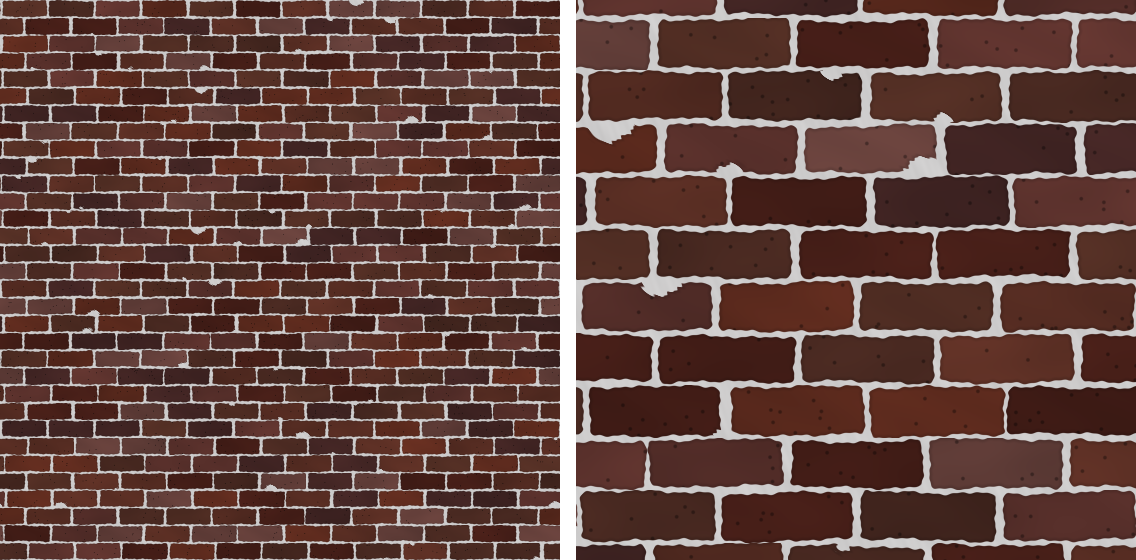
Left: the whole. Right: its middle third, enlarged.
Reproduce this texture procedurally as a WebGL 2 fragment shader.

```glsl
#version 300 es
precision highp float;
// Old brick wall in running bond: 12 bricks across, 32 courses high.
// Each brick is a rounded box whose edges are roughened by layered sines;
// hashes pick its colour, shift, tilt and chips, cellular noise its pits.
uniform vec2 u_resolution;
out vec4 fragColor;

const vec2 BRICKS = vec2(12.0, 32.0);       // repeats across and up
const float BRICK_LENGTH = 32.0 / 12.0;     // in course heights
const vec2 JOINT = vec2(0.07, 0.052);       // half joint widths, in course heights
const float CORNER_RADIUS = 0.11;
const float EDGE_ROUGHNESS = 0.021;
const float ROW_DRIFT = 0.11;               // random slide of each course
const float CHIP_SHARE = 0.045;
const float NIBBLE_SHARE = 0.16;
const float PIT_SHARE = 0.10;
const float PIT_SCALE = 5.0;
const vec3 MORTAR = vec3(0.805, 0.80, 0.80);
const vec3 CLAY[8] = vec3[8](
  vec3(0.36, 0.165, 0.115), vec3(0.34, 0.175, 0.135), vec3(0.35, 0.19, 0.17),
  vec3(0.32, 0.18, 0.14), vec3(0.265, 0.115, 0.09), vec3(0.25, 0.14, 0.135),
  vec3(0.275, 0.155, 0.125), vec3(0.38, 0.24, 0.22));

float hash(vec2 p, float seed) {
  vec3 q = fract(vec3(p.xyx) * 0.1031 + seed * 0.173);
  q += dot(q, q.yzx + 33.33);
  return fract((q.x + q.y) * q.z);
}

// Signed random value in -1..1.
float jitter(vec2 p, float seed) {
  return hash(p, seed) * 2.0 - 1.0;
}

// Ragged line, built from sines of rising frequency.
float ragged(float x, float phase) {
  return sin(x * 2.3 + phase) + 0.7 * sin(x * 6.1 + phase * 1.7)
       + 0.6 * sin(x * 13.7 + phase * 2.3) + 0.4 * sin(x * 27.0 + phase * 3.1);
}

float roundedBox(vec2 p, vec2 halfSize, float radius) {
  vec2 q = abs(p) - halfSize + radius;
  return length(max(q, 0.0)) + min(max(q.x, q.y), 0.0) - radius;
}

// Distance to the nearest scattered pit, in cells.
float pitDistance(vec2 p) {
  vec2 cell = floor(p);
  float nearest = 1.0;
  for (int j = -1; j <= 1; j++)
    for (int i = -1; i <= 1; i++) {
      vec2 c = cell + vec2(i, j);
      vec2 site = c + vec2(hash(c, 21.0), hash(c, 22.0));
      if (hash(c, 23.0) < PIT_SHARE) nearest = min(nearest, length(p - site));
    }
  return nearest;
}

// Signed distance to one worn brick; p is measured from its centre.
float wornBrick(vec2 p, vec2 id) {
  vec2 halfSize = vec2(BRICK_LENGTH * 0.5, 0.5) - JOINT;
  halfSize += vec2(0.025, 0.018) * vec2(jitter(id, 1.0), jitter(id, 2.0));
  vec2 q = p - vec2(0.03, 0.018) * vec2(jitter(id, 3.0), jitter(id, 4.0));
  q.y += q.x * 0.016 * jitter(id, 5.0);

  float phase = hash(id, 6.0) * 40.0;
  vec2 side = sign(q);
  vec2 rough = vec2(ragged(q.y * 1.3, phase + side.x * 4.0) * 0.8,
                    ragged(q.x, phase + side.y * 7.0));
  float d = roundedBox(q + rough * EDGE_ROUGHNESS, halfSize, CORNER_RADIUS);

  // Chips bite into the long edges and let the mortar through.
  float chance = hash(id, 7.0);
  float radius = chance < CHIP_SHARE ? mix(0.18, 0.32, hash(id, 8.0))
               : chance < NIBBLE_SHARE ? 0.11 : 0.0;
  vec2 chip = halfSize * vec2(jitter(id, 9.0), jitter(id, 10.0) < 0.0 ? -1.0 : 1.0);
  vec2 toChip = (q - chip) * vec2(0.75, 1.0);
  float bite = radius - length(toChip) + 0.03 * ragged(q.x * 1.5 + q.y * 2.0, phase);
  return radius > 0.0 ? max(d, bite) : d;
}

void main() {
  vec2 uv = gl_FragCoord.xy / u_resolution;
  vec2 grid = uv * BRICKS;
  float pixel = BRICKS.y / min(u_resolution.x, u_resolution.y);

  // Alternate courses slide by half a brick, plus a little drift.
  float row = floor(grid.y);
  float slide = 0.5 * mod(row + 1.0, 2.0) + ROW_DRIFT * hash(vec2(row, 3.0), 11.0);
  grid.x -= slide;
  vec2 id = vec2(mod(floor(grid.x), BRICKS.x), row);
  vec2 local = (fract(grid) - 0.5) * vec2(BRICK_LENGTH, 1.0);
  float d = wornBrick(local, id);

  // Fired clay: base colour, tonal shift, soft blotches and darker rim.
  vec3 clay = CLAY[int(hash(id, 12.0) * 7.999)];
  clay *= 1.0 + 0.10 * jitter(id, 13.0);
  vec2 surface = uv * BRICKS.y;
  float blotch = sin(surface.x * 2.1 + 9.0 * hash(id, 14.0) + sin(surface.y * 3.7))
               * sin(surface.y * 2.9 + surface.x * 0.8);
  clay *= 1.0 + 0.035 * blotch + 0.05 * local.x * jitter(id, 15.0);
  clay *= 1.0 - 0.14 * smoothstep(-0.09, 0.0, d);
  float pit = pitDistance(surface * PIT_SCALE);
  clay *= 1.0 - 0.35 * (1.0 - smoothstep(0.08, 0.26, pit));

  // Mortar with faint grain.
  vec3 mortar = MORTAR * (1.0 + 0.012 * ragged(surface.x * 1.7, surface.y * 5.0));

  float cover = smoothstep(-0.75 * pixel, 0.75 * pixel, d);
  fragColor = vec4(mix(clay, mortar, cover), 1.0);
}
```
